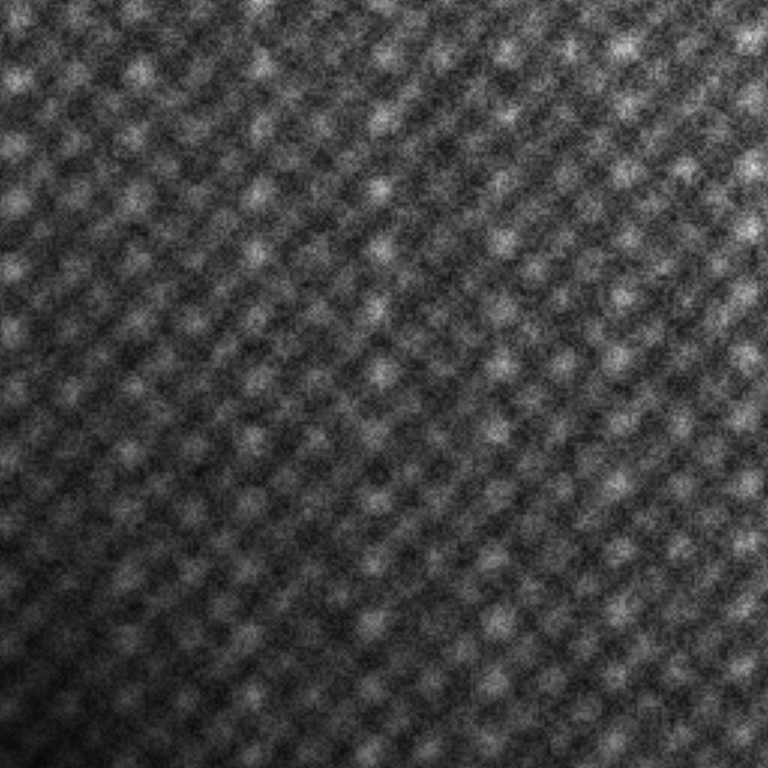
Reproduce this pattern procedurally as a Shadertoy shader.

```glsl
// Grainy grey micrograph of a slightly skewed lattice of soft bright spots.

// Lattice: one cell holds a bright, a medium and two weak spots.
const vec2 ORIGIN = vec2(0.4935, 0.594);
const vec2 CELL = vec2(0.1594, 0.0818);
const vec2 SKEW = vec2(0.017, 0.053);
const float BRIGHT_SPOT = 0.86;
const float MEDIUM_SPOT = 0.58;
const float WEAK_SPOT = 0.50;

// Spot shape: falloff along and across the rising diagonal.
const float FALLOFF_ALONG = 2.95;
const float FALLOFF_ACROSS = 3.6;
const float SITE_JITTER = 0.22;
const float WEIGHT_JITTER = 0.36;

// Tone: light at the corners, lower left, lower right, upper left, upper right.
const vec4 CORNER_LIGHT = vec4(0.14, 0.265, 0.285, 0.385);
const float CORNER_SHADE = 0.06;
const float BASE_TONE = 0.52;
const float SPOT_GAIN = 1.42;

// Noise amounts and grid counts over the canvas.
const float MOTTLE = 0.22;
const float MOTTLE_GRID = 46.0;
const float CLUMP = 0.50;
const float CLUMP_GRID = 105.0;
const float GRAIN = 0.56;
const float GRAIN_GRID = 256.0;

// Faint vertical scan streak.
const vec2 STREAK_POS = vec2(0.615, 0.11);
const vec2 STREAK_SIZE = vec2(0.0018, 0.06);
const float STREAK_GAIN = 0.05;

float hash(vec2 p) {
    vec3 q = fract(vec3(p.xyx) * 0.1031);
    q += dot(q, q.yzx + 33.33);
    return fract((q.x + q.y) * q.z);
}

float valueNoise(vec2 p) {
    vec2 i = floor(p);
    vec2 f = fract(p);
    f = f * f * (3.0 - 2.0 * f);
    float low = mix(hash(i), hash(i + vec2(1.0, 0.0)), f.x);
    float high = mix(hash(i + vec2(0.0, 1.0)), hash(i + 1.0), f.x);
    return mix(low, high, f.y);
}

// Sites sit on the even squares of a checkerboard, four columns per cell.
float siteWeight(vec2 site) {
    float column = mod(site.x, 4.0);
    float weight = WEAK_SPOT;
    if (column < 0.5) weight = BRIGHT_SPOT;
    else if (abs(column - 2.0) < 0.5) weight = MEDIUM_SPOT;
    return weight * (1.0 + WEIGHT_JITTER * (hash(site + 71.0) - 0.5));
}

float spotLattice(vec2 uv) {
    vec2 d = uv - ORIGIN;
    vec2 q = (d - SKEW * d.yx) / CELL * vec2(4.0, 2.0);
    vec2 nearest = floor(q + 0.5);
    float sum = 0.0;
    for (int j = -2; j <= 2; j++) {
        for (int i = -2; i <= 2; i++) {
            vec2 site = nearest + vec2(i, j);
            if (mod(site.x + site.y, 2.0) > 0.5) continue;
            vec2 jitter = vec2(hash(site + 17.0), hash(site + 43.0)) - 0.5;
            vec2 r = q - site - SITE_JITTER * jitter;
            float along = (r.x + r.y) * 0.7071;
            float across = (r.x - r.y) * 0.7071;
            float falloff = FALLOFF_ALONG * along * along + FALLOFF_ACROSS * across * across;
            sum += siteWeight(site) * exp(-falloff);
        }
    }
    return sum;
}

float illumination(vec2 uv) {
    float bottom = mix(CORNER_LIGHT.x, CORNER_LIGHT.y, uv.x);
    float top = mix(CORNER_LIGHT.z, CORNER_LIGHT.w, uv.x);
    return mix(bottom, top, uv.y) - CORNER_SHADE * exp(-20.0 * dot(uv, uv));
}

float noiseLayer(vec2 uv, float grid, float amount) {
    return amount * (valueNoise(uv * grid + grid) - 0.5);
}

void mainImage(out vec4 fragColor, in vec2 fragCoord) {
    vec2 uv = fragCoord / iResolution.xy;

    // Spots over a dim ground, roughened by noise that grows with their light.
    float tone = BASE_TONE + SPOT_GAIN * spotLattice(uv);
    float rough = noiseLayer(uv, MOTTLE_GRID, MOTTLE);
    rough += noiseLayer(uv, CLUMP_GRID, CLUMP);
    rough += noiseLayer(uv, GRAIN_GRID, GRAIN);
    tone += rough * sqrt(tone);

    float grey = illumination(uv) * tone;

    // Scan streak
    vec2 s = (uv - STREAK_POS) / STREAK_SIZE;
    grey += STREAK_GAIN * exp(-dot(s, s));

    fragColor = vec4(vec3(clamp(grey, 0.0, 1.0)), 1.0);
}
```
